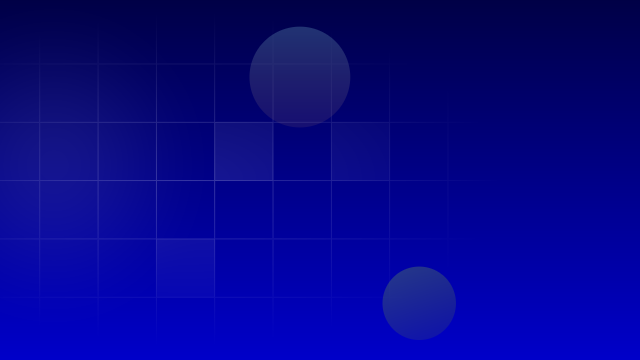
A Shadertoy shader for this background:

```glsl
// A deep blue vertical gradient with a pale glow on the left, a fading square
// grid with a few lit cells, and two translucent discs. Everything is layered
// with distance functions and box coverage, in units of the canvas height.

const vec3 NIGHT = vec3(0.0, 0.0, 0.275);
const vec3 COBALT = vec3(0.0, 0.0, 0.79);
const vec3 PALE = vec3(0.92, 0.92, 1.0);

const float CELL = 0.162;
const vec2 GRID_ORIGIN = vec2(0.1104, 0.1743);
const float LINE_WIDTH = 0.0023;

// Share of a pixel of size px, at signed distance d, covered by a line
float lineCoverage(float d, float width, float px) {
    float h = 0.5 * width;
    float overlap = min(d + 0.5 * px, h) - max(d - 0.5 * px, -h);
    return clamp(overlap / px, 0.0, 1.0);
}

// Smooth inside mask of a signed distance
float fillMask(float d, float px) {
    return clamp(0.5 - d / px, 0.0, 1.0);
}

float boxDistance(vec2 p, vec2 halfSize) {
    vec2 q = abs(p) - halfSize;
    return length(max(q, 0.0)) + min(max(q.x, q.y), 0.0);
}

// Linear falloff from the centre of an ellipse to its rim
float ellipseFade(vec2 p, vec2 center, vec2 radii) {
    return clamp(1.0 - length((p - center) / radii), 0.0, 1.0);
}

// Both families of grid lines
float gridLines(vec2 p, float px) {
    vec2 d = (fract((p - GRID_ORIGIN) / CELL + 0.5) - 0.5) * CELL;
    float v = lineCoverage(d.x, LINE_WIDTH, px);
    float h = lineCoverage(d.y, LINE_WIDTH, px);
    return max(v, h);
}

// One filled grid cell, addressed by column and row
float litCell(vec2 p, vec2 index, float px) {
    vec2 center = GRID_ORIGIN + (index + 0.5) * CELL;
    return fillMask(boxDistance(p - center, vec2(0.5 * CELL)), px);
}

// Translucent disc; tint and opacity (in alpha) run along a direction
vec3 addDisc(vec3 base, vec2 p, vec2 center, float radius, vec2 dir,
             vec4 start, vec4 end, float px) {
    vec2 q = p - center;
    float t = clamp(0.5 + 0.5 * dot(q, normalize(dir)) / radius, 0.0, 1.0);
    vec4 tint = mix(start, end, t);
    return mix(base, tint.rgb, tint.a * fillMask(length(q) - radius, px));
}

void mainImage(out vec4 fragColor, in vec2 fragCoord) {
    vec2 p = fragCoord / iResolution.y;
    float px = 1.0 / iResolution.y;

    // Sky gradient and left glow
    vec3 color = mix(COBALT, NIGHT, p.y);
    float glow = ellipseFade(p, vec2(0.15, 0.54), vec2(0.46, 0.48));
    color = mix(color, PALE, 0.085 * smoothstep(0.0, 1.0, glow));

    // Lit cells and grid lines share one elliptical fade
    float fade = ellipseFade(p, vec2(0.53, 0.502), vec2(0.86, 0.465));
    float cells = litCell(p, vec2(3.0, 2.0), px)
                + litCell(p, vec2(5.0, 2.0), px)
                + litCell(p, vec2(2.0, 0.0), px);
    color = mix(color, PALE, 0.1 * fade * cells);
    color = mix(color, PALE, 0.27 * fade * gridLines(p, px));

    // Discs
    color = addDisc(color, p, vec2(0.833, 0.786), 0.14, vec2(0.0, -1.0),
                    vec4(0.32, 0.50, 0.66, 0.40),
                    vec4(0.50, 0.35, 0.42, 0.17), px);
    color = addDisc(color, p, vec2(1.1645, 0.1575), 0.102, vec2(0.35, -1.0),
                    vec4(0.35, 0.52, 0.37, 0.40),
                    vec4(0.35, 0.45, 0.25, 0.18), px);

    fragColor = vec4(color, 1.0);
}
```
